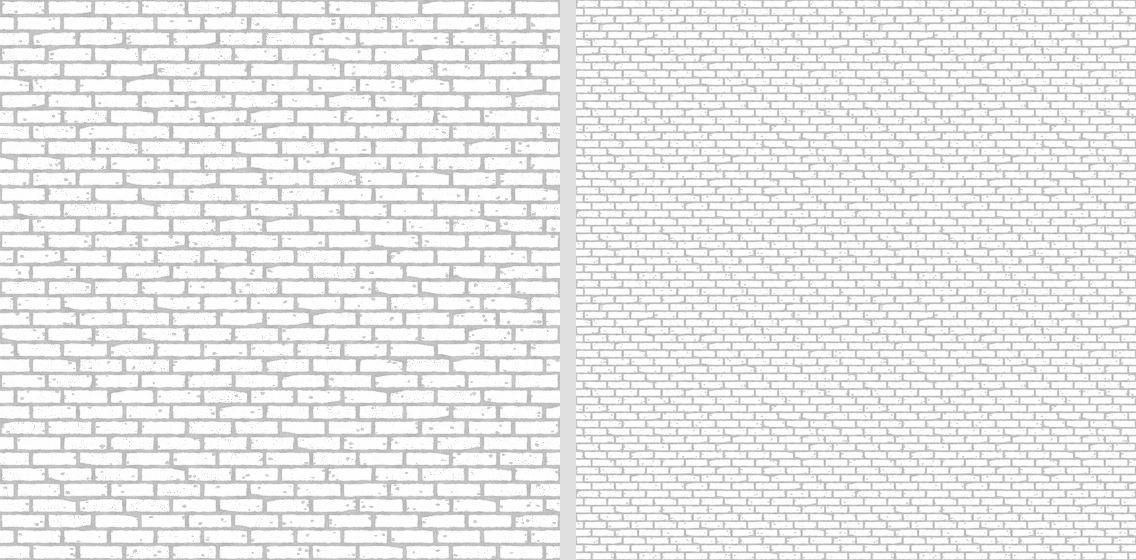
Left, the tile; right, the same tile 2 across and 2 down.
Reproduce this texture map procedurally as a WebGL 1 fragment shader.

```glsl
precision highp float;
// Whitewashed brick wall: 12 x 36 bricks, each course shifted by a third of a brick.
// Bricks are rounded boxes with noisy edges, random tapers, chips and specks,
// set in mottled grey mortar. All noise wraps at the canvas borders.

uniform vec2 u_resolution;

const float COLUMNS = 12.0;
const float ROWS = 36.0;
const float BRICK_LENGTH = 3.0;               // in course heights
const vec2 BRICK_HALF = vec2(1.41, 0.413);    // half size of a brick face
const float CORNER_RADIUS = 0.10;
const float EDGE_WAVE = 0.040;
const float EDGE_GRIT = 0.038;
const float TAPER_SHARE = 0.22;
const float TAPER_DEPTH = 0.15;
const float TILT = 0.022;
const float CHIP_SHARE = 0.42;
const int CHIPS = 6;
const float FACE_TONE = 0.995;
const float RIM_TONE = 0.87;
const float CHIP_TONE = 0.76;
const float MORTAR_TONE = 0.765;
const float SHADOW_DEPTH = 0.075;

float hash(vec2 p) {
  vec3 a = fract(vec3(p.xyx) * vec3(0.1031, 0.1030, 0.0973));
  a += dot(a, a.yzx + 33.33);
  return fract((a.x + a.y) * a.z);
}

float cornerSlope(vec2 cell, vec2 offset, vec2 f, float period) {
  float angle = 6.28319 * hash(mod(cell + offset, period) + 0.5);
  return dot(vec2(cos(angle), sin(angle)), f - offset);
}

// Gradient noise over course units; a whole frequency makes it wrap.
float noise(vec2 p, float frequency) {
  float period = ROWS * frequency;
  p *= frequency;
  vec2 cell = floor(p);
  vec2 f = p - cell;
  vec2 u = f * f * f * (f * (f * 6.0 - 15.0) + 10.0);
  float low = mix(cornerSlope(cell, vec2(0.0, 0.0), f, period),
                  cornerSlope(cell, vec2(1.0, 0.0), f, period), u.x);
  float high = mix(cornerSlope(cell, vec2(0.0, 1.0), f, period),
                   cornerSlope(cell, vec2(1.0, 1.0), f, period), u.x);
  return mix(low, high, u.y);
}

float roundedBox(vec2 q, vec2 halfSize, float radius) {
  vec2 e = abs(q) - halfSize + radius;
  return length(max(e, 0.0)) + min(max(e.x, e.y), 0.0) - radius;
}

// Distance to a brick with a slight tilt and sometimes one worn, tapered end.
float brickDistance(vec2 q, vec2 id) {
  float end = hash(id + 11.3) < 0.5 ? -1.0 : 1.0;
  float side = hash(id + 23.7) < 0.5 ? -1.0 : 1.0;
  float tapered = step(hash(id + 37.1), TAPER_SHARE);
  float cut = 0.5 * TAPER_DEPTH * tapered * smoothstep(0.3, 1.4, end * q.x);
  q.y += side * cut + (hash(id + 5.9) - 0.5) * TILT * q.x;
  vec2 halfSize = BRICK_HALF - vec2(0.04 * hash(id + 41.9), cut);
  return roundedBox(q, halfSize, CORNER_RADIUS);
}

// Coverage of small chips scattered around the rim, mostly near the ends.
float chipCoverage(vec2 q, vec2 id, float grit, float soft) {
  float coverage = 0.0;
  for (int i = 0; i < CHIPS; i++) {
    vec2 seed = id + 7.31 * float(i) + 60.0;
    float along = hash(seed);
    float across = hash(seed + 3.7) * 2.0 - 1.0;
    float end = hash(seed + 9.1) < 0.5 ? -1.0 : 1.0;
    vec2 centre = BRICK_HALF * vec2(end * (0.96 - 0.65 * along * along),
                                    across * 0.85);
    float radius = mix(0.035, 0.115, hash(seed + 17.3));
    float d = length((q - centre) * vec2(0.8, 1.15)) - radius + 0.09 * grit;
    float present = step(hash(seed + 29.9), CHIP_SHARE);
    coverage = max(coverage, present * (1.0 - smoothstep(-soft, soft, d)));
  }
  return coverage;
}

void main() {
  vec2 uv = gl_FragCoord.xy / u_resolution;
  vec2 p = uv * ROWS;
  float soft = max(0.6 * ROWS / u_resolution.y, 0.03);

  // Brick layout
  float row = floor(p.y);
  float shift = mod(ROWS - 1.0 - row, 3.0) / 3.0;
  float x = uv.x * COLUMNS - shift;
  vec2 id = vec2(mod(floor(x), COLUMNS), row);
  vec2 q = vec2((fract(x) - 0.5) * BRICK_LENGTH, fract(p.y) - 0.5);

  // Rough outline
  float wave = noise(p, 2.0);
  float grit = noise(p, 6.0);
  float grain = noise(p, 11.0);
  float d = brickDistance(q, id) + EDGE_WAVE * wave + EDGE_GRIT * grit;

  // Mortar, darkest where it meets a brick
  float shadow = exp(-max(d, 0.0) / 0.045);
  float mortar = MORTAR_TONE + 0.07 * noise(p, 1.0) + 0.07 * grain;
  mortar -= SHADOW_DEPTH * shadow * (0.8 + 0.5 * wave);

  // Painted face with a soft rim, specks and chips
  float wear = hash(id + 51.7);
  float face = mix(FACE_TONE, RIM_TONE, smoothstep(-0.09, 0.01, d));
  float specks = smoothstep(0.15, 0.5, grain) * smoothstep(-0.2, 0.3, wave);
  face -= specks * mix(0.03, 0.22, wear * wear);
  float chips = chipCoverage(q, id, grit, soft);
  face = mix(face, CHIP_TONE + 0.12 * grain, 0.85 * chips);

  float tone = mix(face, mortar, smoothstep(-soft, soft, d));
  gl_FragColor = vec4(vec3(clamp(tone, 0.0, 1.0)), 1.0);
}
```
